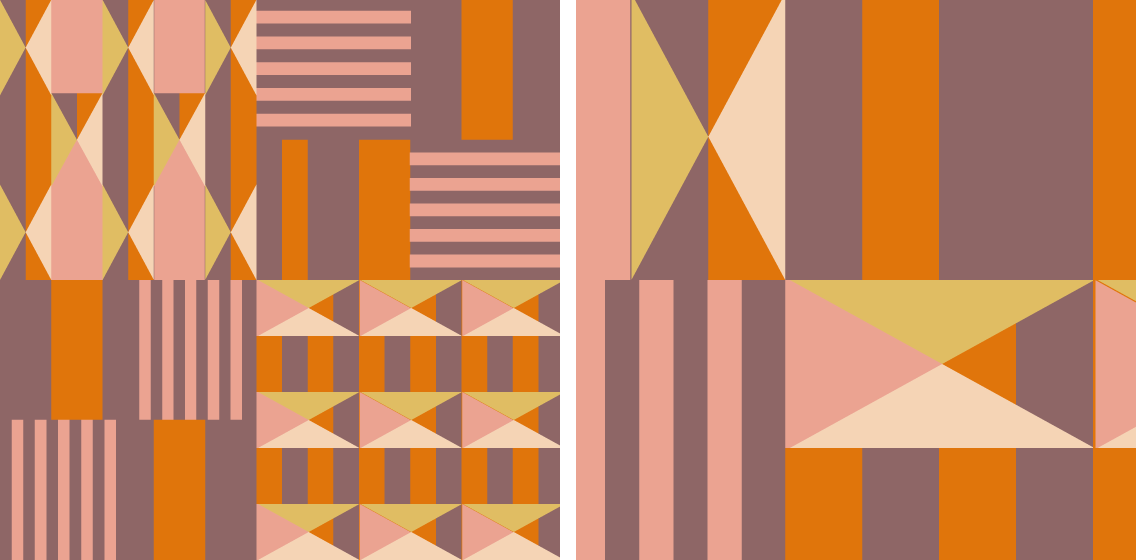
Left: the whole. Right: its middle third, enlarged.
Write a Shadertoy shader that draws this pattern.

```glsl
// Four-panel geometric patchwork: bow ties, bars, pinstripes and a triangle frieze.
// Each panel is a flat colour function on a grid of columns and bands;
// the sharp shapes are supersampled to smooth their edges.

const vec3 MAUVE  = vec3(0.555, 0.400, 0.400);
const vec3 PINK   = vec3(0.920, 0.640, 0.570);
const vec3 ORANGE = vec3(0.880, 0.460, 0.045);
const vec3 GOLD   = vec3(0.880, 0.740, 0.390);
const vec3 CREAM  = vec3(0.960, 0.830, 0.710);

const vec2 GRID = vec2(21.84, 10.0);   // columns and bands across the canvas
const vec2 SPLIT = vec2(10.0, 5.0);    // where the four panels meet
const float MIDDLE = 2.495;            // half the height of a panel
const float SEAM = 0.016;              // hairline gap beside some pieces
const int SAMPLES = 4;                 // per axis

bool within(float v, float lo, float hi) {
    return v >= lo && v < hi;
}

// Run of `count` half-filled stripes beginning at `start`.
bool pinstripe(float v, float start, float pitch, float count) {
    float s = (v - start) / pitch;
    return within(s, 0.0, count) && fract(s) < 0.5;
}

// Alternating one-column bars.
vec3 bars(float x, vec3 even, vec3 odd) {
    return mod(x, 2.0) < 1.0 ? even : odd;
}

// Two triangles meeting at the origin, inside the square from -1 to 1.
vec3 bowTie(vec2 q, vec3 base) {
    if (abs(q.y) > abs(q.x) || abs(q.x) > 1.0) return base;
    return q.x < 0.0 ? GOLD : CREAM;
}

// Upper left: half-drop bow ties over bars and pink blocks.
vec3 bowTiePanel(vec2 p) {
    float tile = floor(p.x / 4.0);
    float x = mod(p.x, 4.0);
    vec3 stripes = bars(p.x, MAUVE, ORANGE);
    if (x < 2.0) {
        float y = p.y < MIDDLE ? p.y - 0.85 : p.y - 4.147;
        return bowTie(vec2(x - 1.0, y / 0.853), stripes);
    }
    float inset = tile == 1.0 ? SEAM : 0.0;
    vec3 block = abs(x - 3.0) > 1.0 - inset ? MAUVE : PINK;
    if (p.y < 1.667) return block;
    vec3 base = p.y < MIDDLE ? stripes : block;
    return bowTie(vec2(x - 3.0, (p.y - MIDDLE) / 0.835), base);
}

// Upper right: horizontal pinstripes and upright bars.
vec3 horizontalPanel(vec2 p) {
    bool top = p.y < MIDDLE;
    bool pink = top ? p.x < 6.03 && pinstripe(p.y, 0.191, 0.4596, 5.0)
                    : p.x >= 5.98 && pinstripe(p.y, 2.724, 0.4557, 5.0);
    bool bar = top ? within(p.x, 8.0, 10.0)
                   : within(p.x, 1.0, 2.0) || within(p.x, 4.0, 6.0);
    return pink ? PINK : bar ? ORANGE : MAUVE;
}

// Lower left: vertical pinstripes and wide bars in a checker.
vec3 verticalPanel(vec2 p) {
    bool top = p.y < MIDDLE;
    bool pink = top ? pinstripe(p.x, 5.435, 0.889, 5.0)
                    : pinstripe(p.x, 0.455, 0.904, 5.0);
    bool bar = top ? within(p.x, 2.0, 4.0) : within(p.x, 6.0, 8.0);
    return pink ? PINK : bar ? ORANGE : MAUVE;
}

// Lower right: bands of crossed triangles alternating with bars.
vec3 friezePanel(vec2 p) {
    vec3 stripes = bars(p.x, ORANGE, MAUVE);
    if (mod(p.y, 2.0) >= 1.0) return stripes;
    float x = mod(p.x, 4.0);
    vec2 q = vec2((x - 2.04) / 1.98, 2.0 * fract(p.y) - 1.0);
    vec2 a = abs(q);
    if (a.y > a.x) return q.y < 0.0 ? GOLD : CREAM;
    if (q.x > 0.0) return stripes;
    bool gap = x < 2.0 * SEAM || (q.y < 0.0 && a.x - a.y < SEAM);
    return p.x > 4.0 && gap ? ORANGE : PINK;
}

// Chooses the panel; uv runs right and down from the upper left.
vec3 patchwork(vec2 uv) {
    vec2 p = uv * GRID;
    vec2 local = p - SPLIT * step(SPLIT, p);
    if (p.y < SPLIT.y) {
        return p.x < SPLIT.x ? bowTiePanel(local) : horizontalPanel(local);
    }
    return p.x < SPLIT.x ? verticalPanel(local) : friezePanel(local);
}

void mainImage(out vec4 fragColor, in vec2 fragCoord) {
    vec3 sum = vec3(0.0);
    for (int j = 0; j < SAMPLES; j++) {
        for (int i = 0; i < SAMPLES; i++) {
            vec2 offset = (vec2(i, j) + 0.5) / float(SAMPLES) - 0.5;
            vec2 uv = (fragCoord + offset) / iResolution.xy;
            sum += patchwork(vec2(uv.x, 1.0 - uv.y));
        }
    }
    fragColor = vec4(sum / float(SAMPLES * SAMPLES), 1.0);
}
```
